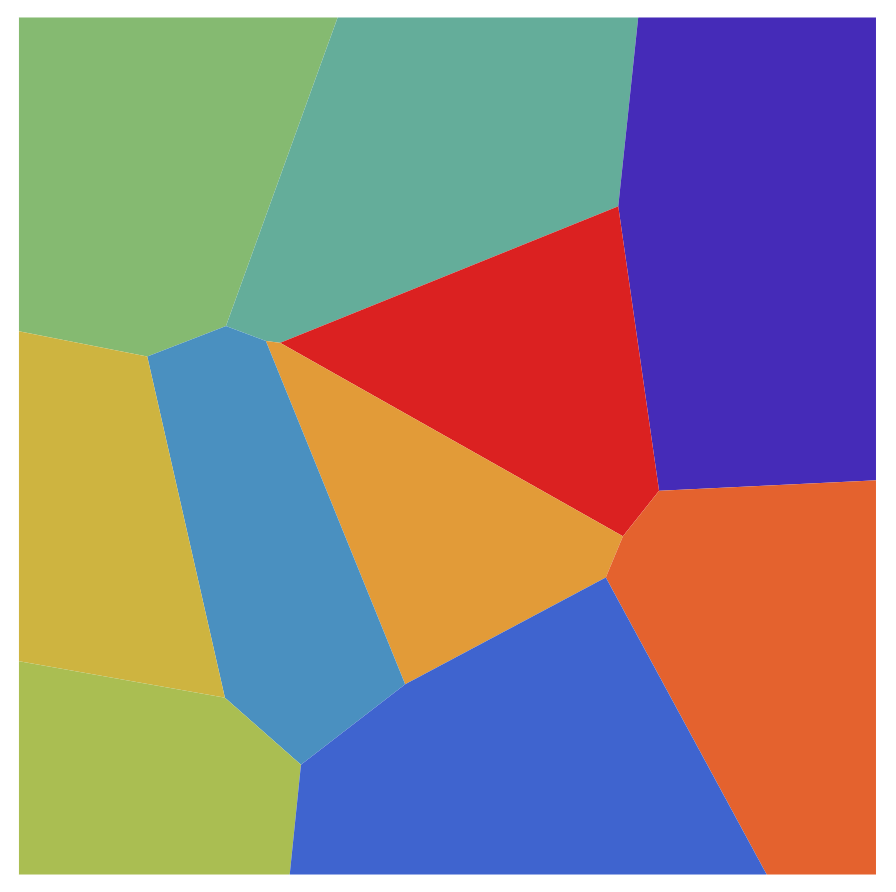
Give the GLSL for this background, as a Shadertoy shader.

```glsl
// A framed mosaic of flat, straight-sided Voronoi cells on white paper.
// Each cell is the area nearest its site; its distance to the closest bisector
// gives a smooth coverage, and cells are painted in turn to leave faint seams.

#define CELL_COUNT 10
#define FRAME_HALF 0.4804
#define FRAME_CENTER vec2(-0.0006, 0.0)
#define PAPER vec3(1.0)
#define EDGE_PIXELS 1.0

// Cell sites, relative to the canvas centre, in canvas heights
const vec2 SITES[CELL_COUNT] = vec2[CELL_COUNT](
    vec2(-0.3261,  0.3278), vec2(-0.0659,  0.2336),
    vec2( 0.4346,  0.1807), vec2(-0.0183,  0.1157),
    vec2(-0.1004, -0.0298), vec2(-0.1758, -0.0604),
    vec2(-0.4131, -0.1144), vec2( 0.4559, -0.2610),
    vec2(-0.4608, -0.3837), vec2( 0.1196, -0.4431));

// Cell colours, in the order of the sites
const vec3 COLORS[CELL_COUNT] = vec3[CELL_COUNT](
    vec3(0.522, 0.730, 0.443),  // leaf
    vec3(0.392, 0.678, 0.602),  // teal
    vec3(0.270, 0.170, 0.722),  // violet
    vec3(0.860, 0.130, 0.130),  // red
    vec3(0.886, 0.608, 0.220),  // amber
    vec3(0.290, 0.565, 0.753),  // sky
    vec3(0.808, 0.706, 0.250),  // mustard
    vec3(0.895, 0.385, 0.180),  // vermilion
    vec3(0.667, 0.745, 0.322),  // lime
    vec3(0.247, 0.392, 0.812)); // royal blue

// Distance inside a cell to its nearest bisector; negative outside
float cellDepth(vec2 p, int cell) {
    float depth = 10.0;
    for (int other = 0; other < CELL_COUNT; other++) {
        if (other == cell) continue;
        vec2 toCell = normalize(SITES[cell] - SITES[other]);
        vec2 middle = 0.5 * (SITES[cell] + SITES[other]);
        depth = min(depth, dot(p - middle, toCell));
    }
    return depth;
}

// Distance inside the square frame to its nearest side
float frameDepth(vec2 p) {
    vec2 inset = FRAME_HALF - abs(p - FRAME_CENTER);
    return min(inset.x, inset.y);
}

float coverage(float depth, float edgeWidth) {
    return clamp(0.5 + depth / edgeWidth, 0.0, 1.0);
}

void mainImage(out vec4 fragColor, in vec2 fragCoord) {
    vec2 p = (fragCoord - 0.5 * iResolution.xy) / iResolution.y;
    float edgeWidth = EDGE_PIXELS / iResolution.y;

    // Cells over paper; partial coverage lets a little paper show at seams
    vec3 color = PAPER;
    for (int cell = 0; cell < CELL_COUNT; cell++) {
        color = mix(color, COLORS[cell], coverage(cellDepth(p, cell), edgeWidth));
    }

    // White border
    color = mix(PAPER, color, coverage(frameDepth(p), edgeWidth));
    fragColor = vec4(color, 1.0);
}
```
